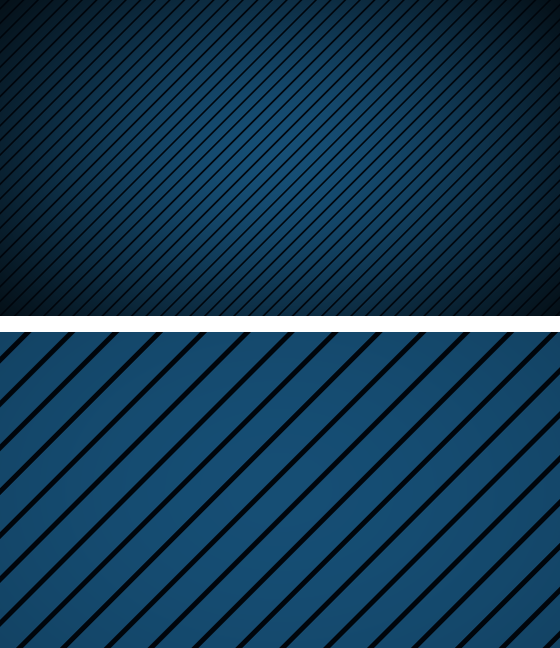
Top, the full canvas; bottom, a detail of the centre.
This pattern is drawn by a Shadertoy shader. Its source:

```glsl
#define STRIPES_DOWN 21.6
#define LINE_SHARE 0.16
#define LINE_COLOR vec3(0.0, 0.018, 0.045)
#define GLOW_COLOR vec3(0.085, 0.305, 0.455)
#define GLOW_SHAPE vec2(1.0, 0.8)
#define GLOW_RADIUS 1.8

// Coverage of the rising 45 degree lines, with p in canvas heights
float diagonalLines(vec2 p) {
    float phase = (p.x - p.y) * STRIPES_DOWN;
    float fromLine = abs(fract(phase + 0.5) - 0.5);
    // Width of one pixel measured across the stripes, in periods
    float pixel = sqrt(2.0) * STRIPES_DOWN / iResolution.y;
    return clamp((0.5 * LINE_SHARE - fromLine) / pixel + 0.5, 0.0, 1.0);
}

// Soft elliptical light, with q running from -1 to 1 on both axes
float centerGlow(vec2 q) {
    return 1.0 - smoothstep(0.0, GLOW_RADIUS, length(q * GLOW_SHAPE));
}

void mainImage(out vec4 fragColor, in vec2 fragCoord) {
    vec2 p = fragCoord / iResolution.y;
    vec2 q = 2.0 * fragCoord / iResolution.xy - 1.0;

    // Blue ground, fading toward the corners
    vec3 color = GLOW_COLOR * centerGlow(q);

    // Dark lines over the ground
    color = mix(color, LINE_COLOR, diagonalLines(p));

    fragColor = vec4(color, 1.0);
}
```
